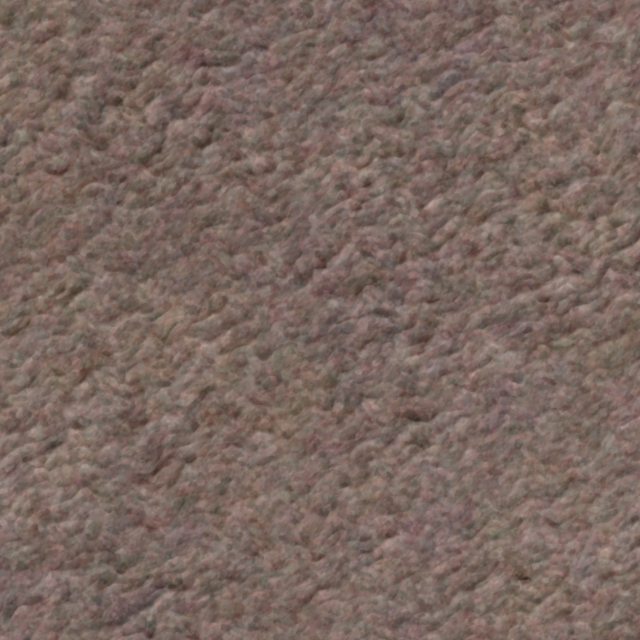
This texture is drawn by a WebGL 2 fragment shader. Its source:

```glsl
#version 300 es
precision highp float;

uniform vec2 u_resolution;
out vec4 fragColor;

// Colour
const vec3 WOOL_MEAN = vec3(0.482, 0.408, 0.380);
const vec3 TONE_AXIS = vec3(1.0, 0.95, 0.94);
const vec3 RUST_TINT = vec3(0.020, -0.011, -0.009);
const vec3 OLIVE_TINT = vec3(0.004, 0.009, -0.018);

// Cells per canvas width
const float PATCH_CELLS = 6.0;
const float TUFT_CELLS = 34.0;
const float CLUMP_CELLS = 64.0;
const float GRAIN_CELLS = 120.0;
const float FIBRE_CELLS = 215.0;

// Strength of each layer
const float PATCH_TONE = 0.020;
const float TUFT_TONE = 0.030;
const float TUFT_RELIEF = 0.105;
const float CLUMP_TONE = 0.048;
const float CLUMP_RELIEF = 0.080;
const float GRAIN_TONE = 0.055;
const float FIBRE_TONE = 0.036;
const float PIT_DEPTH = 0.045;

// Shape
const float NAP_ANGLE = 0.45;
const float NAP_STRETCH = 1.35;
const float CELL_SHARPNESS = 6.0;
const float WARP_AMOUNT = 0.005;

// Three random values in -1..1 for a lattice cell
vec3 hashCell(ivec2 cell, int seed) {
    uvec3 v = uvec3(ivec3(cell, seed)) * 1664525u + 1013904223u;
    v.x += v.y * v.z; v.y += v.z * v.x; v.z += v.x * v.y;
    v ^= v >> 16u;
    v.x += v.y * v.z; v.y += v.z * v.x; v.z += v.x * v.y;
    return vec3(v >> 8u) / 8388608.0 - 1.0;
}

// Soft cellular noise: xyz = blended cell values, w = slope across the cell
vec4 softCells(vec2 p, int seed) {
    ivec2 base = ivec2(floor(p));
    vec4 total = vec4(0.0);
    float weightSum = 0.0;
    for (int j = -1; j <= 1; j++) {
        for (int i = -1; i <= 1; i++) {
            ivec2 cell = base + ivec2(i, j);
            vec2 centre = vec2(cell) + 0.5 + 0.5 * hashCell(cell, seed).xy;
            vec2 offset = p - centre;
            float weight = exp(-CELL_SHARPNESS * dot(offset, offset));
            total += weight * vec4(hashCell(cell, seed + 1), offset.y);
            weightSum += weight;
        }
    }
    return total / weightSum;
}

// Turns to the lie of the nap and lengthens features along it
vec2 napSpace(vec2 p, float angle, float stretch) {
    float c = cos(angle), s = sin(angle);
    vec2 q = vec2(c * p.x + s * p.y, c * p.y - s * p.x);
    return q * vec2(inversesqrt(stretch), sqrt(stretch));
}

// Layered sines that bend the cells out of line
vec2 bend(vec2 p) {
    vec2 wave = sin(p.yx * vec2(31.0, 27.0) + vec2(0.7, 2.1));
    wave += 0.6 * sin(p.yx * vec2(73.0, 81.0) + p * 24.0 + vec2(4.2, 1.3));
    return p + WARP_AMOUNT * wave;
}

void main() {
    vec2 uv = gl_FragCoord.xy / u_resolution.y;
    vec2 p = bend(uv);
    vec2 nap = napSpace(p, NAP_ANGLE, NAP_STRETCH);

    vec4 patches = softCells(p * PATCH_CELLS, 10);
    vec4 tuft = softCells(nap * TUFT_CELLS, 20);
    vec4 clump = softCells(nap * CLUMP_CELLS, 30);
    vec4 grain = softCells(napSpace(p, 0.15, 1.2) * GRAIN_CELLS, 40);
    vec4 fibre = softCells(napSpace(uv, 0.9, 1.4) * FIBRE_CELLS, 50);

    // Some areas are brushed flatter than others
    float roughness = 1.0 + 0.35 * patches.y;

    // Light and shade
    float tone = PATCH_TONE * patches.x;
    tone += roughness * (TUFT_TONE * tuft.x + TUFT_RELIEF * tuft.w);
    tone += roughness * (CLUMP_TONE * clump.x + CLUMP_RELIEF * clump.w);
    tone += GRAIN_TONE * grain.x + FIBRE_TONE * fibre.x;

    // Small dark pits and pale flecks
    tone -= PIT_DEPTH * smoothstep(0.4, 0.9, clump.z - 0.4 * tuft.w);
    tone += 0.6 * PIT_DEPTH * smoothstep(0.4, 0.9, grain.z);

    // Mixed dyed strands
    float rust = 0.5 * tuft.y + 0.6 * clump.y + 0.8 * grain.y;
    float olive = 0.5 * patches.z + 0.6 * tuft.z + 0.6 * fibre.y;

    vec3 colour = WOOL_MEAN + TONE_AXIS * tone + RUST_TINT * rust + OLIVE_TINT * olive;
    fragColor = vec4(clamp(colour, 0.0, 1.0), 1.0);
}
```
